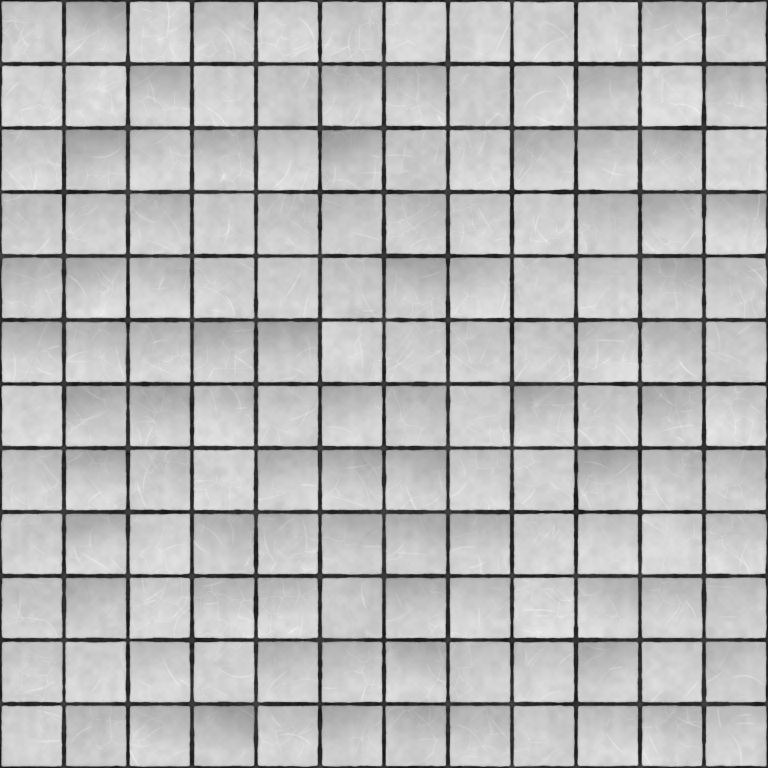
This texture is drawn by a WebGL 1 fragment shader. Its source:

```glsl
precision highp float;
// Worn pale grey square tiles, 12 by 12, set in dark rough grout.
// Each tile is a rounded box with a wobbling edge, shaded darker towards its
// top, then mottled with wrapping noise, cellular veins and random scratches.
uniform vec2 u_resolution;

const float TILES = 12.0;
const float HALF_GROUT = 0.028;   // in tile widths
const float CORNER = 0.035;
const vec3 GROUT_DARK = vec3(0.09);
const vec3 GROUT_LIGHT = vec3(0.25);

float hash(vec2 p) {
  return fract(sin(dot(p, vec2(127.1, 311.7))) * 43758.547);
}

vec2 hash2(vec2 p) {
  return vec2(hash(p), hash(p + vec2(37.3, 71.9)));
}

// Value noise with freq whole cells across the canvas, wrapping at its edges
float noise(vec2 uv, vec2 freq) {
  vec2 p = uv * freq;
  vec2 i = floor(p);
  vec2 f = fract(p);
  f = f * f * (3.0 - 2.0 * f);
  vec2 a = mod(i, freq);
  vec2 b = mod(i + 1.0, freq);
  return mix(mix(hash(a), hash(vec2(b.x, a.y)), f.x),
             mix(hash(vec2(a.x, b.y)), hash(b), f.x), f.y);
}

float fbm(vec2 uv, float freq) {
  float sum = 0.0;
  float amp = 0.5;
  for (int k = 0; k < 4; k++) {
    sum += amp * noise(uv, vec2(freq));
    freq *= 2.0;
    amp *= 0.5;
  }
  return sum / 0.9375;
}

// Gap between the two nearest cell points: zero on the cell borders
float cellBorder(vec2 uv, float freq) {
  vec2 p = uv * freq;
  vec2 i = floor(p);
  float nearest = 8.0;
  float second = 8.0;
  for (int y = -1; y <= 1; y++) {
    for (int x = -1; x <= 1; x++) {
      vec2 c = i + vec2(float(x), float(y));
      float d = length(c + hash2(mod(c, freq)) - p);
      second = min(second, max(nearest, d));
      nearest = min(nearest, d);
    }
  }
  return second - nearest;
}

float roundedBox(vec2 p, float halfSize, float radius) {
  vec2 q = abs(p) - halfSize + radius;
  return length(max(q, 0.0)) + min(max(q.x, q.y), 0.0) - radius;
}

// Thin bent strokes at random places in one tile
float scratches(vec2 f, vec2 id, float px) {
  float sum = 0.0;
  for (int k = 0; k < 6; k++) {
    vec2 seed = id + float(k) * vec2(17.0, 29.0) + 5.0;
    float angle = 6.2832 * hash(seed + 3.0);
    vec2 q = f - 0.8 * (hash2(seed) - 0.5);
    q = vec2(q.x * cos(angle) + q.y * sin(angle),
             q.y * cos(angle) - q.x * sin(angle));
    float bend = 2.5 * (hash(seed + 7.0) - 0.5);
    float reach = mix(0.1, 0.38, hash(seed + 11.0));
    float across = abs(q.y - bend * q.x * q.x);
    float stroke = 1.0 - smoothstep(0.003, 0.008 + px, across);
    float fade = 1.0 - smoothstep(0.4 * reach, reach, abs(q.x));
    sum += stroke * fade * (hash(seed + 13.0) - 0.25);
  }
  return sum;
}

// Grey level of the tile face
float tileTone(vec2 uv, vec2 f, vec2 id, float px) {
  float cloud = fbm(uv, 24.0) - 0.5;
  float grain = fbm(uv, 96.0) - 0.5;
  float streak = noise(uv, vec2(120.0, 18.0)) - 0.5;
  float tilt = 0.6 * (hash(id + 41.0) - 0.5);
  float rise = smoothstep(-0.35, 0.65, f.y + tilt * f.x + 0.35 * cloud);
  float tone = 0.828 + 0.05 * (hash(id + 53.0) - 0.5);
  tone -= rise * mix(0.03, 0.22, hash(id + 67.0));
  tone += 0.09 * cloud + 0.07 * grain + 0.025 * streak;
  vec2 warped = uv + 0.012 * vec2(cloud, grain);
  float vein = 1.0 - smoothstep(0.01, 0.07, cellBorder(warped, 36.0));
  tone += 0.035 * vein * smoothstep(0.5, 0.75, noise(uv, vec2(30.0)));
  return tone + 0.07 * scratches(f, id, px);
}

// Speckled grout, paler where lines cross
vec3 groutColor(vec2 uv, vec2 f) {
  float crossing = smoothstep(0.42, 0.48, min(abs(f.x), abs(f.y)));
  float level = 0.75 * fbm(uv, 144.0) + 0.5 * (noise(uv, vec2(18.0)) - 0.5);
  return mix(GROUT_DARK, GROUT_LIGHT, clamp(level + 0.5 * crossing, 0.0, 1.0));
}

void main() {
  vec2 uv = gl_FragCoord.xy / u_resolution;
  vec2 id = mod(floor(uv * TILES), TILES);
  vec2 f = fract(uv * TILES) - 0.5;
  float px = TILES / min(u_resolution.x, u_resolution.y);

  // Rough tile outline
  float wobble = 0.018 * (fbm(uv, 132.0) - 0.5) + 0.012 * (noise(uv, vec2(48.0)) - 0.5);
  float edge = roundedBox(f, 0.5 - HALF_GROUT, CORNER) + wobble;
  float face = 1.0 - smoothstep(-0.6 * px - 0.004, 0.6 * px + 0.004, edge);

  vec3 tile = vec3(tileTone(uv, f, id, px));
  tile *= 1.0 - 0.08 * smoothstep(-0.04, 0.0, edge);
  gl_FragColor = vec4(mix(groutColor(uv, f), tile, face), 1.0);
}
```
